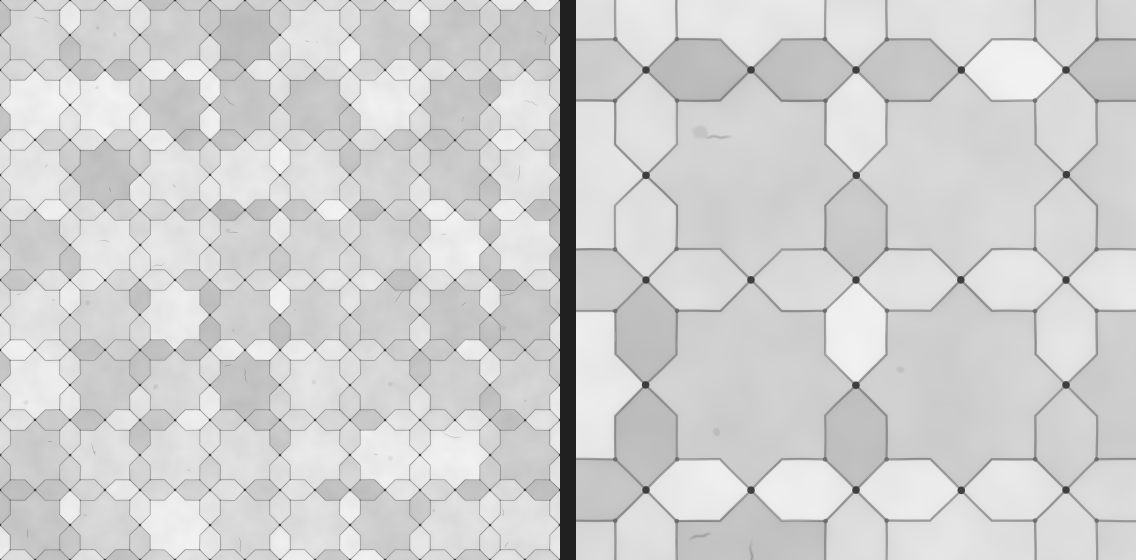
Left: the whole. Right: its middle third, enlarged.
A Shadertoy shader for this pattern:

```glsl
// Pale stone mosaic of eight-pointed stars separated by elongated hexagons, with thin joints and light wear.

#define REPEATS 8.0        // stars across and down
#define SQUARE 0.3536      // half side of the square within each star
#define JOINT 0.0055       // half width of the joints, in cells
#define NODE 0.018         // radius of the dots where tips meet
#define TONE_DARK 0.745
#define TONE_LIGHT 0.935
#define CLOUD 0.035        // mottling inside a tile
#define JOINT_INK 0.62     // joint opacity
#define MARK_CHANCE 0.17   // chance of each scratch or spot
#define WOBBLE 0.004       // hand-cut irregularity

vec3 hash3(vec2 p) {
    vec3 q = fract(vec3(p.xyx + 11.7) * vec3(0.1031, 0.1030, 0.0973));
    q += dot(q, q.yxz + 33.33);
    return fract((q.xxy + q.yzz) * q.zyx);
}

float gradientDot(vec2 corner, vec2 offset) {
    float angle = 6.2832 * hash3(corner).x;
    return dot(vec2(cos(angle), sin(angle)), offset);
}

float gradientNoise(vec2 p) {
    vec2 i = floor(p), f = fract(p);
    vec2 u = f * f * f * (f * (f * 6.0 - 15.0) + 10.0);
    vec2 e = vec2(1.0, 0.0);
    return mix(mix(gradientDot(i, f), gradientDot(i + e, f - e), u.x),
               mix(gradientDot(i + e.yx, f - e.yx), gradientDot(i + 1.0, f - 1.0), u.x), u.y);
}

// Antialiased coverage of the region where d is negative
float coverage(float d, float pixel) {
    return clamp(0.5 - d / pixel, 0.0, 1.0);
}

// Union of an upright square and a diamond
float starDistance(vec2 p) {
    p = abs(p);
    return min(max(p.x, p.y) - SQUARE, (p.x + p.y - 0.5) * 0.7071);
}

// Darkening from scattered hairline scratches and soft spots
float wear(vec2 p, vec2 cell, float pixel) {
    float dark = 0.0;
    for (int i = 0; i < 3; i++) {
        vec2 seed = cell + 37.0 * float(i + 1);
        vec3 place = hash3(seed), form = hash3(seed + 151.0);
        vec2 d = p - (place.xy - 0.5) * 0.64;
        float angle = 6.2832 * place.z;
        vec2 s = mat2(cos(angle), -sin(angle), sin(angle), cos(angle)) * d;

        float reach = mix(0.04, 0.2, form.y * form.y);
        s.y += (form.z - 0.5) * 4.0 * s.x * s.x + 0.02 * gradientNoise(s.xx * 14.0 + seed);
        float taper = smoothstep(reach, 0.3 * reach, abs(s.x));
        float scratch = coverage(abs(s.y) - 0.005, max(pixel, 0.012)) * taper;
        dark += 0.17 * scratch * step(form.x, MARK_CHANCE);

        float radius = mix(0.02, 0.055, form.z);
        float spot = smoothstep(radius, 0.5 * radius, length(d) + 0.02 * gradientNoise(p * 18.0));
        dark += 0.06 * spot * step(1.0 - 0.6 * MARK_CHANCE, form.x);
    }
    return dark;
}

void mainImage(out vec4 fragColor, in vec2 fragCoord) {
    vec2 uv = fragCoord / iResolution.xy * REPEATS;
    float pixel = REPEATS / iResolution.y;
    uv += WOBBLE * vec2(gradientNoise(uv * 5.0), gradientNoise(uv * 5.0 + 43.0));

    vec2 cell = floor(uv);
    vec2 p = uv - cell - 0.5;
    vec2 q = 0.5 - abs(p);
    float star = starDistance(p);

    // Find the tile: a star, or a hexagon lying along a cell edge
    vec2 halfStep = 0.5 * floor(uv * 2.0) + 0.25;
    vec2 edge = floor(uv + 0.5);
    vec2 hexagon = q.y < q.x ? vec2(halfStep.x, edge.y) : vec2(edge.x, halfStep.y);
    vec2 centre = star < 0.0 ? cell + 0.5 : hexagon;
    vec2 id = centre * 4.0;

    // Tile tone, mottled separately for each tile
    vec3 random = hash3(id);
    float tone = mix(TONE_DARK, TONE_LIGHT, random.x);
    vec2 grain = uv - centre + random.yz * 60.0;
    tone += CLOUD * (gradientNoise(grain * 2.5) + 0.4 * gradientNoise(grain * 7.0));

    // Joints follow star outlines and the diagonals between hexagons
    float joint = abs(star);
    if (star > 0.0) joint = min(joint, abs(q.x - q.y) * 0.7071);
    float grime = 0.6 + 0.8 * gradientNoise(uv * 1.7 + 9.0);
    tone -= 0.045 * grime * exp(-joint * 55.0);
    tone -= wear(p, cell, pixel);
    float ink = JOINT_INK * (1.0 + 0.35 * gradientNoise(uv * 3.0 + 71.0));
    tone = mix(tone, 0.44, ink * coverage(joint - JOINT, pixel));

    // Dots at touching tips and smaller ones at star corners
    float node = min(length(q), min(length(q - vec2(0.5, 0.0)), length(q - vec2(0.0, 0.5))));
    float corner = length(q - (0.5 - SQUARE));
    tone = mix(tone, 0.36, 0.7 * coverage(corner - 0.011, pixel));
    tone = mix(tone, 0.2, 0.9 * coverage(node - NODE, pixel));

    fragColor = vec4(vec3(clamp(tone, 0.0, 1.0)), 1.0);
}
```
